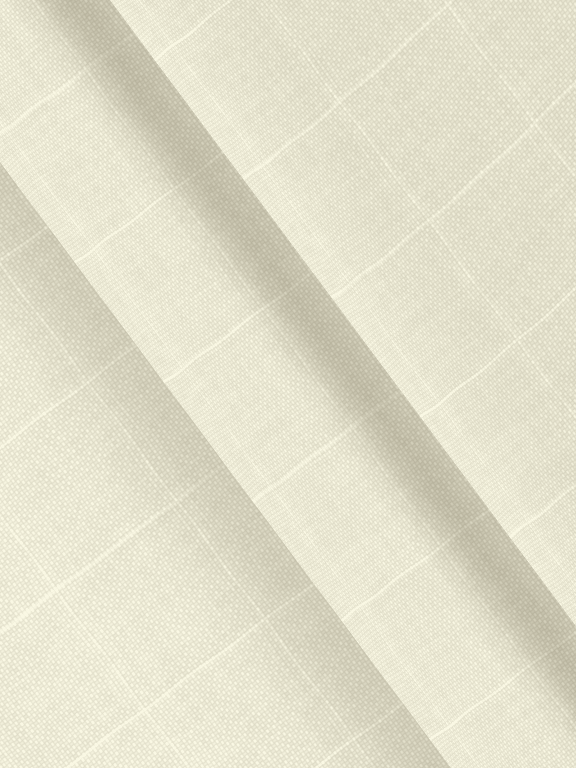
Give the GLSL for this texture, as a Shadertoy shader.

```glsl
// Pale woven cloth lying in three diagonal panels, each rolled over the next.
// Each panel maps the canvas to (across, along) cloth coordinates; a plain
// weave, a fine light windowpane check and soft fold shadows are added there.

const float PI = 3.14159265;
const vec3 LIGHT = vec3(0.965, 0.957, 0.878);
const vec3 DARK = vec3(0.685, 0.665, 0.580);

const vec2 ACROSS = vec2(0.802, 0.597);   // unit normal of the folds
const vec2 ALONG = vec2(0.597, -0.802);   // unit direction of the folds
const float UPPER_FOLD = 0.949;
const float LOWER_FOLD = 0.628;
const vec2 CHECK = vec2(0.260, 0.258);    // check spacing across, along
const float THREADS = 150.0;              // threads per canvas width

float hash(vec2 p) {
    vec3 q = fract(vec3(p.xyx) * 0.1031);
    q += dot(q, q.yzx + 33.33);
    return fract((q.x + q.y) * q.z);
}

// Slow wandering of the threads from layered sines.
vec2 wander(vec2 c) {
    return 0.0012 * vec2(sin(c.y * 31.0 + 2.0 * sin(c.x * 17.0)),
                         sin(c.x * 37.0 + 2.0 * sin(c.y * 19.0)));
}

// Height of a plain weave: alternating warp and weft floats, dark gaps.
float weave(vec2 c) {
    vec2 cell = floor(c);
    vec2 f = c - cell - 0.5;
    float over = mod(cell.x + cell.y, 2.0);
    vec2 bulge = cos(PI * f);
    float warpFloat = bulge.x * (0.55 + 0.45 * bulge.y);
    float weftFloat = bulge.y * (0.35 + 0.30 * bulge.x);
    float uneven = 0.16 * (hash(cell) - 0.5);
    float slub = 0.12 * (hash(vec2(cell.x, floor(c.y / 14.0))) - 0.5)
               + 0.12 * (hash(vec2(floor(c.x / 14.0), cell.y + 91.0)) - 0.5);
    return mix(weftFloat, warpFloat, over) + uneven + slub;
}

// Soft line repeated at every multiple of period.
float stripe(float x, float period, float halfWidth) {
    float d = abs(x - period * round(x / period));
    return 1.0 - smoothstep(0.3 * halfWidth, 1.5 * halfWidth, d);
}

// Light windowpane check: single weft lines, warp lines with faint neighbours.
float windowpane(vec2 c) {
    float weft = stripe(c.y, CHECK.y, 0.0026);
    float warp = 0.75 * stripe(c.x, CHECK.x, 0.0026);
    for (int i = -2; i <= 2; i++) {
        warp += 0.28 * stripe(c.x + 0.011 * float(i), CHECK.x, 0.0022);
    }
    float broken = 0.75 + 0.25 * sin(c.y * 83.0 + 3.0 * sin(c.x * 29.0));
    return max(weft, warp * broken);
}

// Cloth tone: weave and check under a given amount of shadow.
float clothTone(vec2 c, vec2 phase, float shadow) {
    vec2 w = c + wander(c);
    float relief = weave(w * THREADS) - 0.42;
    float lines = windowpane(w - phase) * (1.0 - 0.9 * shadow);
    return 0.82 - shadow + 0.44 * relief * (1.0 - 0.3 * shadow) + 0.20 * lines;
}

// Foreshortening of the cloth as it curls round a fold edge.
float rollCoord(float d) {
    return d - 0.16 * exp(-d / 0.08);
}

float scene(vec2 p) {
    float s = dot(p, ACROSS);
    float t = dot(p, ALONG) + 1.0693;
    float upper = s - UPPER_FOLD;
    float lower = s - LOWER_FOLD;

    if (upper > 0.0) {
        // Top panel: bright rim, then flat and slightly greyer.
        float shadow = 0.11 * smoothstep(0.0, 0.20, upper)
                     - 0.07 * exp(-upper / 0.03);
        vec2 c = vec2(rollCoord(upper), t + 0.15 * upper * upper);
        return clothTone(c, vec2(0.205, 0.243), shadow);
    }
    if (lower > 0.0) {
        // Middle panel: deep shadow under the top fold.
        float shadow = 0.57 * smoothstep(0.165, 0.272, lower)
                     - 0.10 * smoothstep(0.27, 0.32, lower)
                     - 0.05 * exp(-lower / 0.04);
        vec2 c = vec2(rollCoord(lower), t);
        return clothTone(c, vec2(0.205, 0.186), shadow);
    }
    // Bottom panel: broad, softer shadow that fades to the corner.
    float shadow = 0.35 * smoothstep(-0.21, 0.0, lower)
                 - 0.05 * smoothstep(-0.15, -0.40, lower);
    return clothTone(vec2(s, t), vec2(0.522, 0.106), shadow);
}

void mainImage(out vec4 fragColor, in vec2 fragCoord) {
    // Average a 3 by 3 grid of samples to smooth threads and edges.
    float tone = 0.0;
    for (int k = 0; k < 9; k++) {
        vec2 offset = (vec2(float(k % 3), float(k / 3)) - 1.0) / 3.0;
        tone += scene((fragCoord + offset) / iResolution.x) / 9.0;
    }
    fragColor = vec4(mix(DARK, LIGHT, clamp(tone, 0.0, 1.05)), 1.0);
}
```
